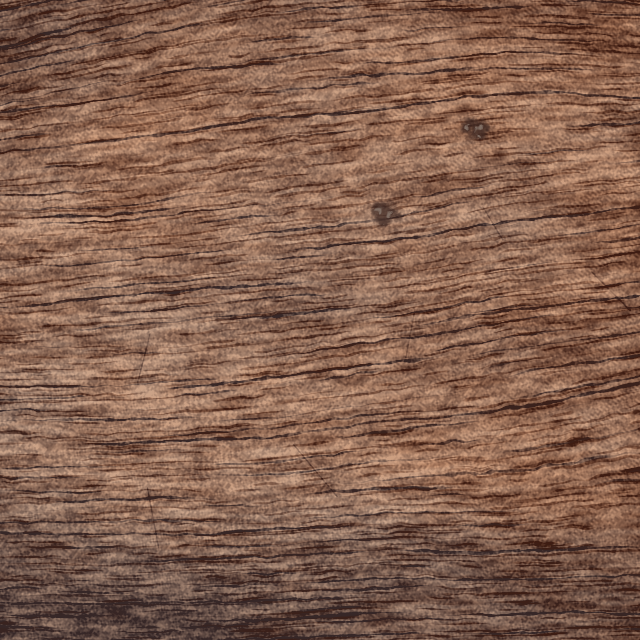
Write a WebGL 1 fragment shader that draws this texture.

```glsl
precision highp float;
// Weathered brown wood: bowed fibres, short dark pores, two knots and hairline scratches.
uniform vec2 u_resolution;

const vec3 DARK_BROWN = vec3(0.25, 0.16, 0.14);
const vec3 LIGHT_TAN = vec3(0.71, 0.55, 0.45);
const vec3 WARM_SHIFT = vec3(0.015, -0.020, -0.040);
const vec3 KNOT_GREY = vec3(0.50, 0.43, 0.39);

float hash(vec2 p) {
  return fract(sin(dot(p, vec2(127.1, 311.7))) * 43758.5453);
}

float noise(vec2 p) {
  vec2 cell = floor(p);
  vec2 f = fract(p);
  f = f * f * (3.0 - 2.0 * f);
  float low = mix(hash(cell), hash(cell + vec2(1.0, 0.0)), f.x);
  float high = mix(hash(cell + vec2(0.0, 1.0)), hash(cell + 1.0), f.x);
  return mix(low, high, f.y);
}

float fbm(vec2 p) {
  float sum = 0.0;
  float weight = 0.5;
  for (int i = 0; i < 4; i++) {
    sum += weight * noise(p);
    p = p * 2.03 + 17.3;
    weight *= 0.5;
  }
  return sum / 0.9375;
}

// Height across the grain: flat at the bottom, rising in the middle, arched at the top.
float acrossGrain(vec2 p) {
  float middle = 0.04 * p.x + 0.07 * p.x * p.x;
  float arch = 0.24 * p.x - 0.15 * p.x * p.x;
  float lift = mix(0.025 * p.x, middle, smoothstep(0.1, 0.5, p.y));
  lift = mix(lift, arch, smoothstep(0.6, 1.0, p.y));
  float sway = 0.012 * (noise(p * vec2(5.0, 9.0)) - 0.5);
  float jitter = 0.004 * (noise(p * vec2(48.0, 60.0)) - 0.5);
  return p.y - lift + sway + jitter;
}

// Broken dark lines, one per row, with varying length and thickness.
float pores(vec2 g, float rows, float width, float stretch, float seed) {
  float row = floor(g.y * rows);
  float wander = noise(vec2(g.x * 7.0, row * 3.7 + seed));
  float center = 0.25 + 0.3 * hash(vec2(row, seed)) + 0.25 * wander;
  float offset = abs(fract(g.y * rows) - center) / rows;
  float presence = smoothstep(0.5, 0.78, noise(vec2(g.x * stretch + row * 5.3, row + seed)));
  float ragged = 0.3 + 1.4 * noise(vec2(g.x * 120.0, row * 9.1 + seed));
  float halfWidth = width * presence * ragged;
  return presence * (1.0 - smoothstep(halfWidth * 0.5, halfWidth + 0.0009, offset));
}

float segmentDistance(vec2 p, vec2 start, vec2 span) {
  vec2 d = p - start;
  return length(d - span * clamp(dot(d, span) / dot(span, span), 0.0, 1.0));
}

// Thin straight scratches that run steeply across the grain.
float scratches(vec2 p) {
  float mark = 0.0;
  for (int i = 0; i < 6; i++) {
    float id = float(i) + 3.0;
    vec2 start = vec2(hash(vec2(id, 1.0)), 0.2 + 0.5 * hash(vec2(id, 2.0)));
    vec2 span = vec2(0.16 * hash(vec2(id, 3.0)) - 0.05, -0.05 - 0.08 * hash(vec2(id, 4.0)));
    float line = 1.0 - smoothstep(0.0004, 0.0019, segmentDistance(p, start, span));
    mark = max(mark, line * (0.3 + 0.6 * noise(p * 45.0 + id)));
  }
  return mark;
}

// Ragged dark eye with a chipped grey core.
vec3 addKnot(vec3 color, vec2 p, vec2 center, float radius) {
  vec2 d = (p - center) / radius;
  float r = length(d * vec2(0.85, 1.1)) + 1.3 * (fbm(p * 80.0) - 0.5);
  float eye = 1.0 - smoothstep(0.4, 1.1, r);
  float core = (1.0 - smoothstep(0.25, 0.45, r)) * smoothstep(0.35, 0.6, noise(p * 130.0));
  color = mix(color, DARK_BROWN * 0.9, 0.75 * eye);
  return mix(color, KNOT_GREY, core);
}

void main() {
  vec2 p = gl_FragCoord.xy / u_resolution;
  vec2 g = vec2(p.x, acrossGrain(p));

  // Fibres, surface grit and broad stains set the tone.
  float fibre = noise(g * vec2(22.0, 150.0)) - 0.5;
  float thread = noise(g * vec2(55.0, 235.0) + 31.0) - 0.5;
  float band = noise(g * vec2(8.0, 60.0) + 11.0) - 0.5;
  float grit = noise(mat2(0.8, 0.6, -0.6, 0.8) * p * 330.0) - 0.5;
  float stain = fbm(g * vec2(4.0, 8.0) + 5.0) - 0.5;
  float tone = 0.75 + 0.5 * fibre + 0.42 * thread + 0.18 * band + 0.55 * grit + 0.42 * stain;

  // Worn, darker edges, deepest along the bottom and in the upper left.
  float edgeWarp = 0.12 * (fbm(p * vec2(4.0, 7.0)) - 0.5);
  float bottom = 1.0 - smoothstep(0.02, 0.27, p.y + edgeWarp - 0.04 * p.x);
  float topCorner = smoothstep(0.75, 1.05, p.y - 0.15 * p.x + edgeWarp);
  float vignette = smoothstep(0.42, 0.75, length(p - 0.5));
  tone -= 0.36 * bottom + 0.24 * topCorner + 0.18 * vignette;

  // Few long cracks, many short reddish pores, and scratches.
  float cracks = pores(g, 22.0, 0.0019, 4.5, 2.0);
  cracks = max(cracks, 0.8 * pores(g, 47.0, 0.0013, 9.0, 13.0));
  cracks *= 0.6 + 0.7 * noise(p * 210.0 + 7.0);
  float dashes = pores(g, 83.0, 0.0014, 15.0, 29.0);
  dashes = max(dashes, pores(g, 118.0, 0.0012, 24.0, 53.0));
  tone -= 0.75 * cracks + 0.42 * dashes + 0.5 * scratches(p);

  // Orange and grey patches shift the hue; short pores turn red-brown.
  float warmth = 1.6 * (fbm(p * vec2(4.0, 6.0) + 40.0) - 0.5) + 0.8 * (p.x - 0.5);
  warmth += 0.3 - 1.1 * fibre + 0.8 * dashes - 1.0 * bottom - 0.6 * cracks;
  vec3 color = mix(DARK_BROWN, LIGHT_TAN, clamp(tone, -0.06, 1.2));
  color += WARM_SHIFT * clamp(warmth, -0.8, 1.3);

  color = addKnot(color, p, vec2(0.745, 0.80), 0.024);
  color = addKnot(color, p, vec2(0.60, 0.667), 0.026);
  gl_FragColor = vec4(clamp(color, 0.0, 1.0), 1.0);
}
```
